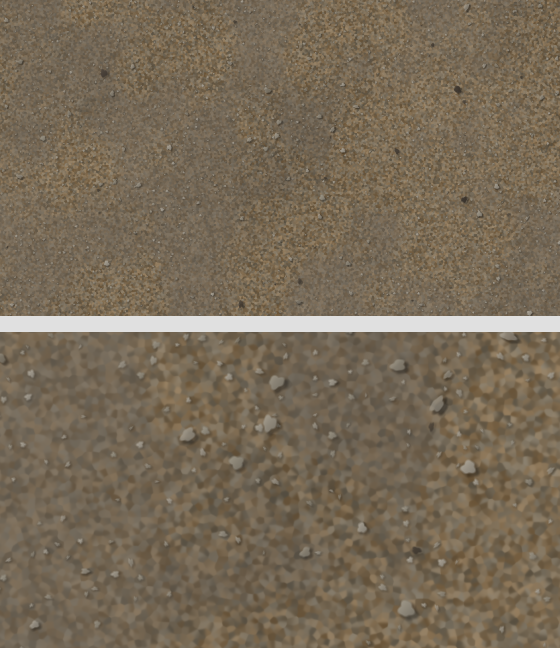
Top: the whole. Bottom: its middle third, enlarged.
Give the GLSL for this texture, as a Shadertoy shader.

```glsl
const vec3 WARM_SAND = vec3(0.477, 0.415, 0.325);
const vec3 GREY_SAND = vec3(0.450, 0.402, 0.335);
const vec3 PALE_SHELL = vec3(0.63, 0.605, 0.56);
const vec3 GREY_STONE = vec3(0.54, 0.515, 0.46);
const vec3 DARK_STONE = vec3(0.22, 0.195, 0.17);
const vec3 GRAIN_TINT = vec3(0.050, 0.0, -0.050);
const vec2 LIGHT = vec2(-0.75, 0.66);
const float GRAIN_SIZE = 0.0062;
const float GRAIN_CONTRAST = 0.175;
const float RELIEF = 0.16;
const float SOFTNESS = 0.0014;

vec3 hash3(vec2 p) {
    vec3 q = fract(p.xyx * vec3(0.1031, 0.1030, 0.0973));
    q += dot(q, q.yxz + 33.33);
    return fract((q.xxy + q.yzz) * q.zyx);
}

float noise(vec2 p) {
    vec2 i = floor(p), f = fract(p);
    f = f * f * (3.0 - 2.0 * f);
    float low = mix(hash3(i).x, hash3(i + vec2(1, 0)).x, f.x);
    float high = mix(hash3(i + vec2(0, 1)).x, hash3(i + vec2(1, 1)).x, f.x);
    return mix(low, high, f.y);
}

float fbm(vec2 p) {
    float sum = 0.0, gain = 0.5;
    for (int i = 0; i < 4; i++) {
        sum += gain * noise(p);
        p = mat2(1.6, 1.2, -1.2, 1.6) * p + 17.3;
        gain *= 0.5;
    }
    return sum;
}

// Softly blended cells: x = brightness, y = warmth, both around zero
vec2 grains(vec2 p) {
    vec2 cell = floor(p), sum = vec2(0);
    float total = 0.0;
    for (int y = -1; y <= 1; y++)
    for (int x = -1; x <= 1; x++) {
        vec2 id = cell + vec2(x, y);
        vec3 h = hash3(id + 71.0);
        vec2 d = p - id - hash3(id + 193.0).xy;
        float w = exp(-5.0 * dot(d, d));
        sum += w * (h.xy - 0.5);
        total += w;
    }
    return sum / total;
}

// Signed distance to a rounded, uneven stone
float stoneDistance(vec2 d, float radius, vec3 h) {
    float turn = 6.283 * h.x;
    d = mat2(cos(turn), sin(turn), -sin(turn), cos(turn)) * d;
    d.y /= mix(0.55, 0.95, h.y);
    float a = atan(d.y, d.x);
    float lumps = 0.13 * sin(3.0 * a + 9.0 * h.z) + 0.08 * sin(5.0 * a + 20.0 * h.y);
    return (length(d) - radius * (1.0 + lumps)) * 0.8;
}

// Scatter stones in a jittered grid, each with a shadow on its far side
vec3 scatter(vec3 col, vec2 p, float size, float density, vec2 radii,
             vec3 tone, vec3 otherTone, float shade, float seed) {
    float blur = max(SOFTNESS, 0.7 / iResolution.y);
    vec2 cell = floor(p / size);
    for (int y = -1; y <= 1; y++)
    for (int x = -1; x <= 1; x++) {
        vec2 id = cell + vec2(x, y);
        vec3 h = hash3(id + seed);
        vec3 form = hash3(id + seed + 57.0);
        vec2 centre = (id + 0.15 + 0.7 * h.xy) * size;
        float crowd = smoothstep(0.25, 0.7, noise(centre * 4.0 + seed));
        if (h.z > density * (0.35 + 1.3 * crowd)) continue;

        float radius = mix(radii.x, radii.y, form.z * form.z);
        vec2 d = p - centre;
        float shadow = stoneDistance(d + LIGHT * radius * 0.55, radius, form);
        col *= 1.0 - shade * (1.0 - smoothstep(-blur, 2.0 * blur, shadow));

        float body = 1.0 - smoothstep(-blur, blur, stoneDistance(d, radius, form));
        vec3 stone = mix(tone, otherTone, fract(form.x * 7.0 + h.x));
        stone *= 1.0 + 0.10 * dot(d / radius, LIGHT);
        col = mix(col, stone, body * mix(0.65, 1.0, form.y));
    }
    return col;
}

void mainImage(out vec4 fragColor, in vec2 fragCoord) {
    vec2 p = fragCoord / iResolution.y + 3.0;

    // Gentle dunes and patches of finer sand
    float broad = fbm(p * 2.3);
    float slope = fbm(p * 5.0) - fbm(p * 5.0 + LIGHT * 0.22);
    float coarse = smoothstep(0.32, 0.60, fbm(p * 5.5 + 40.0));
    vec3 col = mix(GREY_SAND, WARM_SAND, coarse);
    col *= 1.0 + RELIEF * slope + 0.16 * (broad - 0.47);
    col *= 1.0 + 0.07 * (noise(p * 75.0) - 0.5);

    // Sand grains, stronger in the coarse patches
    vec2 grain = grains(p / GRAIN_SIZE) * mix(0.65, 1.15, coarse);
    col += GRAIN_CONTRAST * grain.x * vec3(1.0, 0.97, 0.92) + GRAIN_TINT * grain.y;

    // Chips, pebbles and dark stones
    col = scatter(col, p, 0.019, 0.20, vec2(0.0018, 0.0042), GREY_STONE, PALE_SHELL, 0.16, 11.0);
    col = scatter(col, p, 0.050, 0.13, vec2(0.0038, 0.0085), GREY_STONE, PALE_SHELL, 0.30, 131.0);
    col = scatter(col, p, 0.130, 0.12, vec2(0.0080, 0.0140), GREY_STONE, PALE_SHELL, 0.38, 257.0);
    col = scatter(col, p, 0.060, 0.05, vec2(0.0025, 0.0060), DARK_STONE, GREY_SAND * 0.75, 0.12, 389.0);
    col = scatter(col, p, 0.200, 0.14, vec2(0.0080, 0.0150), DARK_STONE, DARK_STONE * 1.3, 0.25, 521.0);

    fragColor = vec4(clamp(col, 0.0, 1.0), 1.0);
}
```
